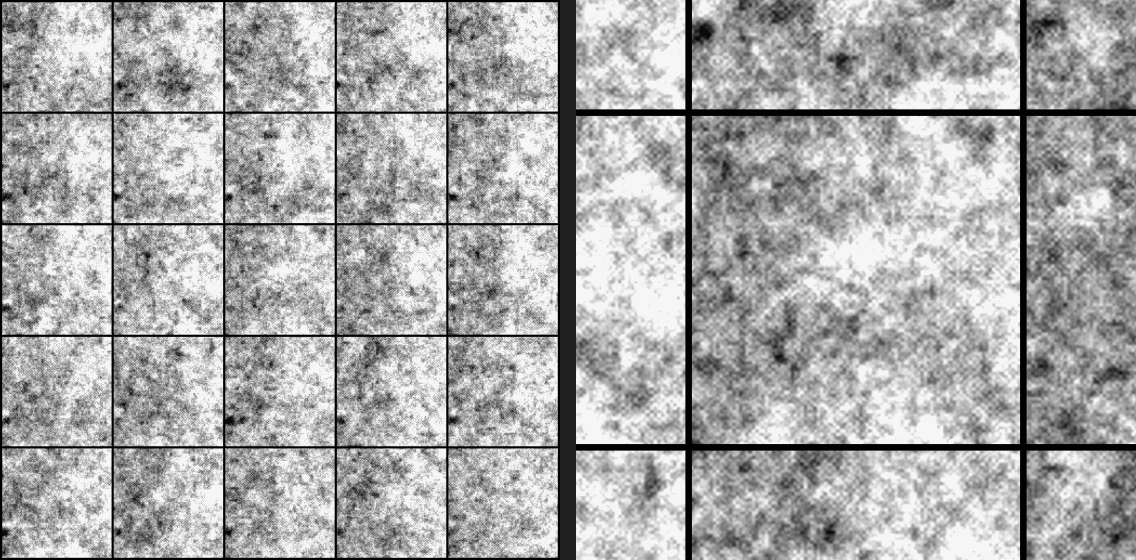
Left, the full canvas; right, a detail of the centre.
Give the GLSL for this texture, as a WebGL 2 fragment shader.

```glsl
#version 300 es
precision highp float;
// Five by five grid of mottled grey, cloudy grain tiles parted by thin black lines.

uniform vec2 u_resolution;
out vec4 fragColor;

const float UNIT = 1.0 / 512.0;
const float LINE_WIDTH = 2.0 * UNIT;
const float PITCH = 102.0 * UNIT;
const float TAU = 6.2831853;
const vec3 LINE_COLOR = vec3(0.005);

float hash(vec2 p) {
    vec3 q = fract(vec3(p.xyx) * vec3(0.1031, 0.1030, 0.0973));
    q += dot(q, q.yzx + 33.33);
    return fract((q.x + q.y) * q.z);
}

// Smooth value noise in 0..1
float noise(vec2 p) {
    vec2 i = floor(p);
    vec2 f = fract(p);
    vec2 w = f * f * (3.0 - 2.0 * f);
    float low = mix(hash(i), hash(i + vec2(1.0, 0.0)), w.x);
    float high = mix(hash(i + vec2(0.0, 1.0)), hash(i + 1.0), w.x);
    return mix(low, high, w.y);
}

// Octaves of equal strength, centred on zero
float grain(vec2 p, vec2 seed, float strength) {
    float sum = 0.0;
    float frequency = 7.0;
    for (int i = 0; i < 5; i++) {
        sum += noise(p * frequency + seed) - 0.5;
        frequency *= 1.95;
        seed += 37.0;
    }
    return sum * strength;
}

float blob(vec2 p, vec2 center, vec2 radius) {
    vec2 d = (p - center) / radius;
    return exp(-dot(d, d));
}

// Broad light and shade common to every tile
float shading(vec2 p, vec2 seed) {
    float wobble = 0.35 * (noise(p * 5.0 + seed) - 0.5);
    float lit = smoothstep(0.22, 0.66, p.x + wobble);
    float tone = mix(0.61, 0.81, lit);
    tone += 0.09 * blob(p, vec2(0.78, 0.62), vec2(0.25, 0.3));
    tone -= 0.11 * blob(p, vec2(0.62, 0.29), vec2(0.35, 0.13));
    tone += 0.10 * blob(p, vec2(0.25, 0.08), vec2(0.35, 0.16));
    return tone + 0.08 * blob(p, vec2(1.0, 0.45), vec2(0.12, 0.5));
}

// Dark stain on the left edge with a pale patch above it
float stain(vec2 p, float strength) {
    float dark = blob(p, vec2(0.035, 0.235), vec2(0.042, 0.035));
    float pale = blob(p, vec2(0.045, 0.31), vec2(0.04, 0.032));
    return strength * (0.35 * pale - 0.55 * dark);
}

// Faint woven ripple that comes and goes
float mesh(vec2 p, vec2 seed) {
    vec2 wave = sin(TAU * p * vec2(41.0, 43.0));
    return 0.09 * wave.x * wave.y * noise(p * 9.0 + seed);
}

float tileTone(vec2 p, vec2 id) {
    vec2 seed = 61.0 * id + 19.0;
    float tone = shading(p, seed) + 0.03 * (hash(id + 5.0) - 0.5);
    tone += grain(p, seed, 0.29);
    tone += 0.12 * (noise(p * 10.0 + 7.0) - 0.5);
    tone -= 0.22 * smoothstep(0.7, 0.95, noise(p * 19.0 + seed + 211.0));
    tone += mesh(p, seed) + stain(p, mix(0.7, 1.1, hash(id + 9.0)));
    return clamp(tone, 0.04, 0.965);
}

// Antialiased cover of the nearest grid line on either axis
float gridCover(vec2 s, vec2 pixel) {
    vec2 d = abs(fract(s + 0.5) - 0.5) * PITCH;
    vec2 cover = clamp(0.5 + (0.5 * LINE_WIDTH - d) / pixel, 0.0, 1.0);
    return max(cover.x, cover.y);
}

void main() {
    vec2 uv = gl_FragCoord.xy / u_resolution;
    vec2 s = (uv - 0.5 * LINE_WIDTH) / PITCH;
    vec2 local = (fract(s) * PITCH - 0.5 * LINE_WIDTH) / (PITCH - LINE_WIDTH);
    vec3 color = vec3(tileTone(local, floor(s)));
    color = mix(color, LINE_COLOR, gridCover(s, 1.0 / u_resolution));
    fragColor = vec4(color, 1.0);
}
```
